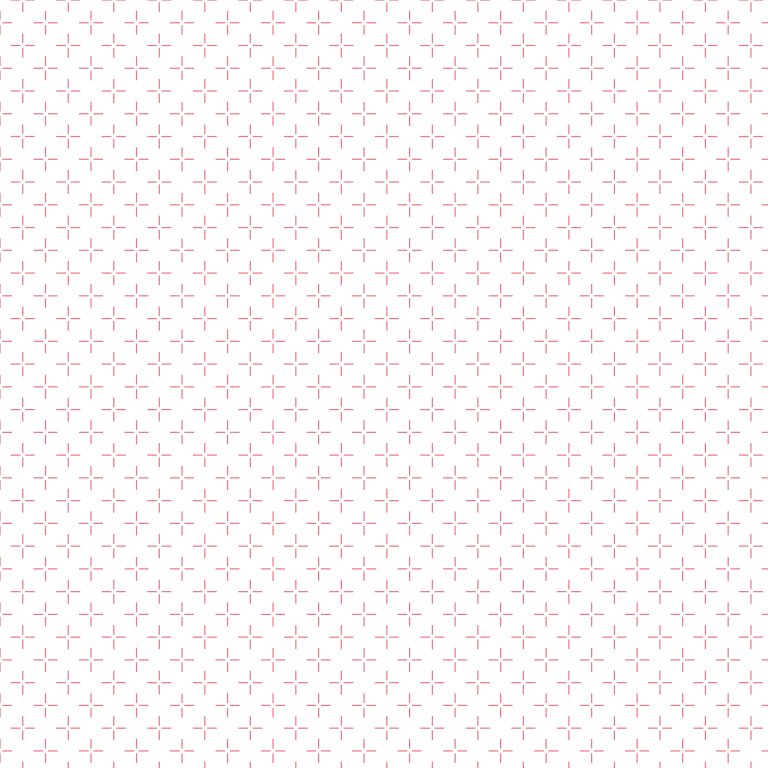
Write a WebGL 1 fragment shader that draws this pattern.

```glsl
precision highp float;
uniform vec2 u_resolution;

// Share of a pixel centred at x that lies between lo and hi
float coverage(float x, float lo, float hi, float pixel) {
  float overlap = min(x + 0.5 * pixel, hi) - max(x - 0.5 * pixel, lo);
  return clamp(overlap / pixel, 0.0, 1.0);
}

// One straight dash, mirrored on both sides of the centre
float dashPair(float along, float across, float pixel) {
  return coverage(along, 0.052, 0.264, pixel)
       * coverage(across, -0.0138, 0.0138, pixel);
}

// Four thin arms around an open centre
float openCross(vec2 p, float pixel) {
  p = abs(p);
  return max(dashPair(p.x, p.y, pixel), dashPair(p.y, p.x, pixel));
}

void main() {
  // Grid measured in repeats, counted from the top left corner
  float pixel = 16.875 / u_resolution.y;
  vec2 grid = vec2(gl_FragCoord.x, u_resolution.y - gl_FragCoord.y) * pixel;

  // Two interleaved lattices, half a repeat apart
  float ink = 0.0;
  for (int i = 0; i < 2; i++) {
    vec2 shift = i == 0 ? vec2(0.5, 0.0) : vec2(0.0, 0.5);
    ink = max(ink, openCross(fract(grid + shift) - 0.5, pixel));
  }

  vec3 rose = vec3(0.925, 0.48, 0.54);
  gl_FragColor = vec4(mix(vec3(1.0), rose, ink), 1.0);
}
```
